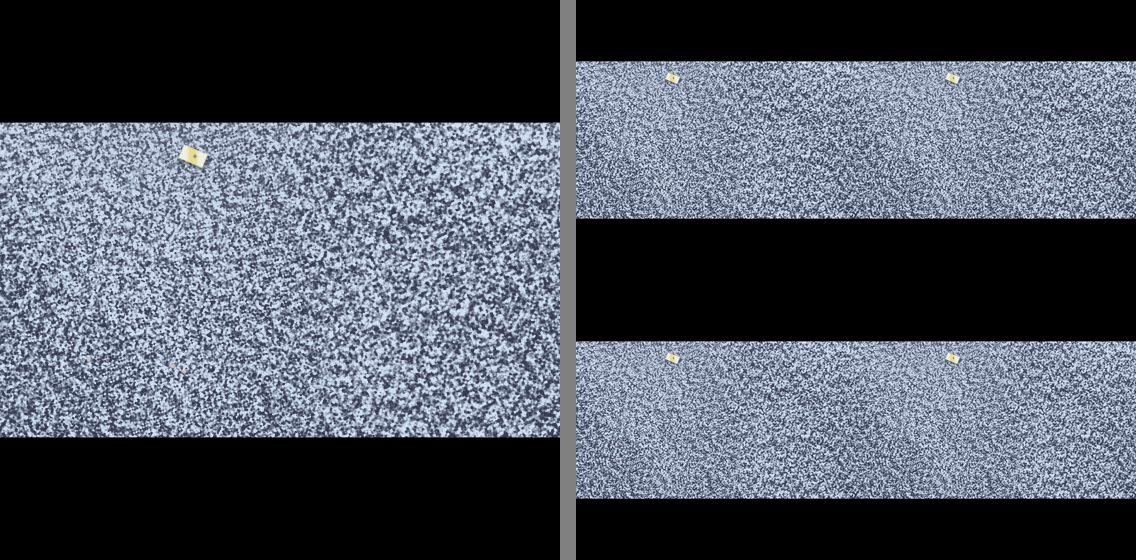
Left: one tile. Right: repeated 2 by 2.
Give the GLSL for this texture, as a Shadertoy shader.

```glsl
float hash(vec2 p) {
    return fract(sin(dot(p, vec2(127.1, 311.7))) * 43758.5453);
}

// Value noise that wraps after a whole number of cells
float noise(vec2 uv, float cells) {
    vec2 p = uv * cells;
    vec2 i = floor(p);
    vec2 f = fract(p);
    f = f * f * (3.0 - 2.0 * f);
    float a = hash(mod(i, cells));
    float b = hash(mod(i + vec2(1, 0), cells));
    float c = hash(mod(i + vec2(0, 1), cells));
    float d = hash(mod(i + vec2(1, 1), cells));
    return mix(mix(a, b, f.x), mix(c, d, f.x), f.y);
}

float boxDistance(vec2 p, vec2 halfSize) {
    vec2 d = abs(p) - halfSize;
    return length(max(d, 0.0)) + min(max(d.x, d.y), 0.0);
}

vec3 speckledFloor(vec2 uv) {
    // Whole-number turns of the lattice hide its rows and still wrap
    vec2 turned = mat2(2, -1, 1, 2) * uv;
    vec2 counter = mat2(2, 1, -1, 2) * uv;

    // Coarser grains to the right, finer ones to the left
    float coarse = 0.5 + 0.5 * cos(6.28318 * (uv.x - 0.8));
    float fine = 1.0 - coarse;
    float grain = coarse * (noise(turned, 97.0) - 0.5) + fine * (noise(counter, 127.0) - 0.5);
    grain *= inversesqrt(coarse * coarse + fine * fine);
    grain = 0.8 * grain + 0.42 * (noise(counter + 0.61, 151.0) - 0.5);

    // Soft patches, darkening downwards and hazy at the upper left
    float shade = 0.09 * (noise(uv, 6.0) - 0.5) + 0.13 * (uv.y - 0.5);
    float haze = 0.2 * fine * smoothstep(0.45, 0.8, uv.y);
    float light = smoothstep(-0.39, 0.33, grain + shade);
    light = mix(light, 0.65, haze);
    return mix(vec3(0.21, 0.23, 0.32), vec3(0.82, 0.88, 0.95), light);
}

void mainImage(out vec4 fragColor, in vec2 fragCoord) {
    vec2 uv = fragCoord / iResolution.xy;
    float pixel = 1.0 / iResolution.y;
    vec3 color = speckledFloor(uv);

    // A few warm crumbs
    for (float k = 1.0; k < 4.0; k++) {
        vec2 center = vec2(0.1 + 0.3 * hash(vec2(k, 3.0)), 0.3 + 0.07 * hash(vec2(k, 8.0)));
        float crumb = smoothstep(pixel, -pixel, length(uv - center) - 0.003);
        color = mix(color, vec3(0.85, 0.76, 0.70), crumb);
    }

    // Tilted paper scrap with a soft shadow, a yellow stripe and a grey spot
    vec2 offset = uv - vec2(0.345, 0.721);
    vec2 q = vec2(dot(offset, vec2(0.92, -0.39)), dot(offset, vec2(0.39, 0.92)));
    float scrap = boxDistance(q, vec2(0.021, 0.011)) - 0.002;
    float shadow = boxDistance(q + vec2(-0.002, 0.003), vec2(0.021, 0.011));
    color *= 1.0 - 0.4 * smoothstep(0.008, 0.0, shadow);
    float stripe = smoothstep(0.006, -0.004, abs(q.x + 0.4 * q.y + 0.001) - 0.008);
    vec3 paper = mix(vec3(0.93, 0.94, 0.88), vec3(0.91, 0.86, 0.58), stripe);
    float spot = smoothstep(pixel, -pixel, length(q - vec2(0.003, 0.001)) - 0.003);
    paper = mix(paper, vec3(0.55, 0.54, 0.52), spot);
    color = mix(color, paper, smoothstep(pixel, -pixel, scrap));

    // Black bars above and below the floor
    color *= smoothstep(pixel, -pixel, abs(uv.y - 0.5) - 0.281);
    fragColor = vec4(color, 1.0);
}
```
